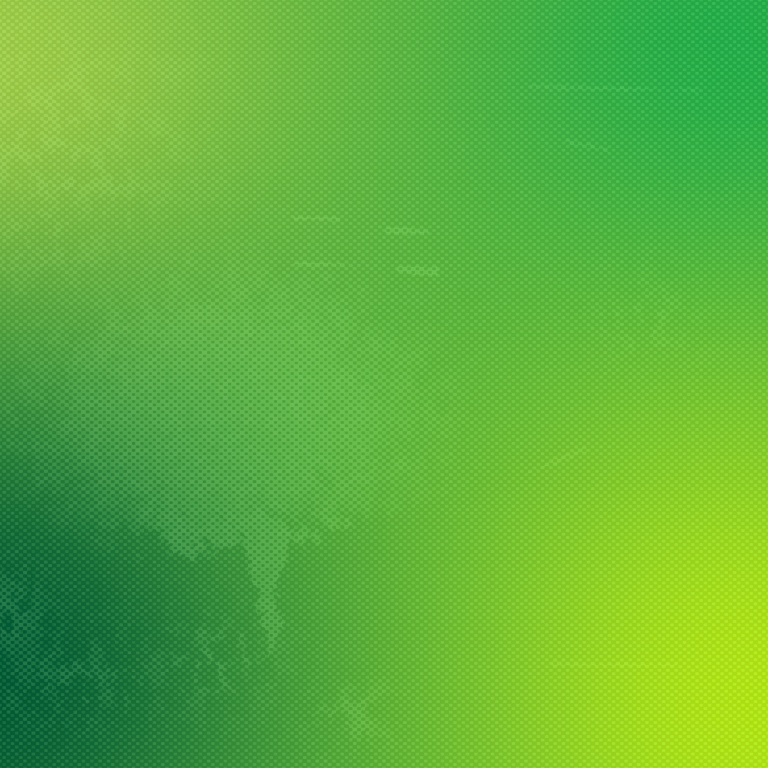
A Shadertoy shader for this background:

```glsl
// Green and lime gradient under a woven halftone with worn patches and scratches.

const float TAU = 6.2831853;
const vec2 THREADS = vec2(92.0, 110.0);

const vec3 LEAF   = vec3(0.35, 0.72, 0.25);
const vec3 JADE   = vec3(0.13, 0.70, 0.30);
const vec3 PALE   = vec3(0.65, 0.83, 0.29);
const vec3 LIME   = vec3(0.72, 0.93, 0.08);
const vec3 FOREST = vec3(0.00, 0.36, 0.21);
const vec3 CHALK  = vec3(0.70, 0.90, 0.62);

vec2 hash2(vec2 cell) {
    vec2 k = vec2(dot(cell, vec2(127.1, 311.7)), dot(cell, vec2(269.5, 183.3)));
    return fract(sin(k) * 43758.55);
}

// Distance to the nearest scattered feature point
float cellular(vec2 p) {
    vec2 base = floor(p);
    float nearest = 2.0;
    for (int y = -1; y <= 1; y++) {
        for (int x = -1; x <= 1; x++) {
            vec2 cell = base + vec2(x, y);
            nearest = min(nearest, distance(p, cell + hash2(cell)));
        }
    }
    return nearest;
}

// Layered cellular noise, centred near zero
float grit(vec2 p) {
    float sum = 0.0;
    float amp = 0.5;
    for (int i = 0; i < 4; i++) {
        sum += amp * (cellular(p) - 0.45);
        p = mat2(1.6, 1.2, -1.2, 1.6) * p + 7.3;
        amp *= 0.75;
    }
    return sum;
}

// Soft elliptical falloff
float glow(vec2 p, vec2 centre, vec2 radius) {
    vec2 q = (p - centre) / radius;
    return exp(-dot(q, q));
}

// Signed distance to a tapered stroke
float stroke(vec2 p, vec2 a, vec2 b, float startWidth, float endWidth) {
    vec2 ab = b - a;
    float t = clamp(dot(p - a, ab) / dot(ab, ab), 0.0, 1.0);
    return length(p - a - ab * t) - mix(startWidth, endWidth, t);
}

float scratch(vec2 p, vec2 a, vec2 b, float width, float rough) {
    float d = stroke(p, a, b, width, width * 0.4) + 0.008 * rough;
    return 1.0 - smoothstep(-0.001, 0.003, d);
}

vec3 backdrop(vec2 p) {
    vec3 col = LEAF;
    col = mix(col, JADE, glow(p, vec2(0.97, 0.94), vec2(0.34, 0.30)));
    col = mix(col, PALE, glow(p, vec2(-0.03, 0.92), vec2(0.40, 0.32)));
    col = mix(col, LIME, glow(p, vec2(1.0, 0.08), vec2(0.41, 0.42)));
    return mix(col, FOREST, glow(p, vec2(-0.03, 0.13), vec2(0.37, 0.39)));
}

float drip(vec2 p, vec2 top, vec2 tip, float width, float rough) {
    return 1.0 - smoothstep(-0.003, 0.004, stroke(p, top, tip, width, 0.007) + rough * 0.035);
}

// Large faded stain, crisp along the lower rim only, with drips
float stain(vec2 p, float rough) {
    vec2 q = (p - vec2(0.29, 0.46)) / vec2(0.23, 0.165);
    float rim = smoothstep(0.6, 0.95, -q.y) * smoothstep(-0.9, -0.3, q.x);
    float body = 1.0 - smoothstep(-1.0, 1.0, (length(q) - 1.0 + rough * 0.7) / mix(0.55, 0.1, rim));
    float runs = drip(p, vec2(0.348, 0.30), vec2(0.345, 0.23), 0.032, rough);
    runs = max(runs, drip(p, vec2(0.345, 0.25), vec2(0.358, 0.155), 0.012, rough));
    runs = max(runs, drip(p, vec2(0.23, 0.31), vec2(0.245, 0.28), 0.022, rough));
    return max(body, runs);
}

// Broken flecks confined to a soft region
float flecks(vec2 p, vec2 centre, vec2 radius, float rough) {
    return glow(p, centre, radius) * smoothstep(-0.06, 0.12, rough);
}

float wear(vec2 p, float rough) {
    float w = stain(p, rough);
    w = max(w, 0.6 * flecks(p, vec2(0.06, 0.78), vec2(0.20, 0.20), rough));
    w = max(w, 0.9 * flecks(p, vec2(0.01, 0.20), vec2(0.06, 0.07), rough + 0.15));
    w = max(w, 0.9 * flecks(p, vec2(0.28, 0.14), vec2(0.08, 0.06), rough));
    w = max(w, 0.7 * flecks(p, vec2(0.46, 0.07), vec2(0.06, 0.05), rough));
    w = max(w, 0.7 * flecks(p, vec2(0.10, 0.12), vec2(0.14, 0.07), rough));
    w = max(w, 0.5 * flecks(p, vec2(0.84, 0.58), vec2(0.07, 0.06), rough));

    // Scratches
    float s = scratch(p, vec2(0.385, 0.716), vec2(0.44, 0.715), 0.002, rough);
    s = max(s, scratch(p, vec2(0.385, 0.656), vec2(0.445, 0.655), 0.003, rough));
    s = max(s, scratch(p, vec2(0.505, 0.700), vec2(0.555, 0.698), 0.004, rough));
    s = max(s, scratch(p, vec2(0.565, 0.646), vec2(0.520, 0.649), 0.006, rough));
    s = max(s, 0.7 * scratch(p, vec2(0.69, 0.887), vec2(0.91, 0.882), 0.001, rough));
    s = max(s, 0.7 * scratch(p, vec2(0.72, 0.135), vec2(0.88, 0.134), 0.001, rough));
    s = max(s, 0.6 * scratch(p, vec2(0.74, 0.815), vec2(0.79, 0.805), 0.002, rough));
    s = max(s, 0.6 * scratch(p, vec2(0.76, 0.415), vec2(0.69, 0.385), 0.003, rough));
    return max(w, 0.8 * s);
}

void mainImage(out vec4 fragColor, in vec2 fragCoord) {
    vec2 p = fragCoord / iResolution.xy;
    float rough = grit(p * vec2(30.0, 24.0));
    float worn = wear(p, rough);

    // Staggered dots of uneven strength swell and join where worn
    vec2 t = p * THREADS;
    float uneven = hash2(round(vec2(t.x + t.y, t.x - t.y))).x - 0.5;
    float weave = cos(TAU * t.x) * cos(TAU * t.y);
    float dots = smoothstep(-0.3, 0.65, weave + 0.6 * worn - 0.1);
    float chalk = dots * (mix(0.11, 0.19, worn) + 0.06 * uneven + 0.04 * rough);

    vec3 base = backdrop(p) * (1.01 - 0.075 * (1.0 - dots));
    fragColor = vec4(mix(base, CHALK, chalk), 1.0);
}
```
